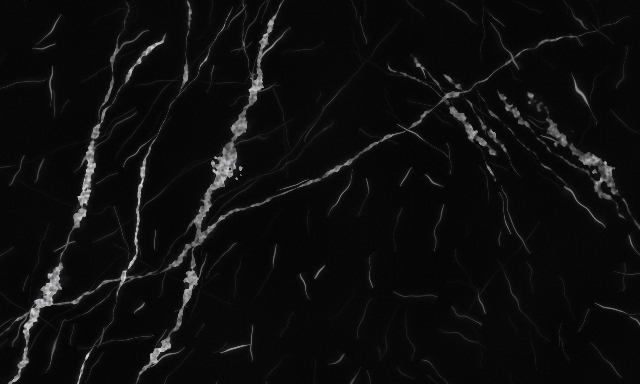
Write a WebGL 2 fragment shader that draws this texture.

```glsl
#version 300 es
precision highp float;

#define MEANDER 0.055
#define JITTER 0.007
#define STEEP_WIDTH 0.0155
#define DIAGONAL_WIDTH 0.0055
#define CLOUD_WIDTH 0.013
#define HAIR_WIDTH 0.0011
#define HALO_REACH 0.0055
#define HALO_LEVEL 0.17
#define BASE_LEVEL 0.027
#define VEIN_TINT vec3(0.80, 0.80, 0.81)

uniform vec2 u_resolution;
out vec4 fragColor;

vec2 hash2(vec2 p) {
    vec3 q = fract(p.xyx * vec3(0.1031, 0.1030, 0.0973));
    q += dot(q, q.yzx + 33.33);
    return fract((q.xx + q.yz) * q.zy);
}

vec2 gradientAt(vec2 cell) {
    float a = 6.2832 * hash2(cell + 71.0).x;
    return vec2(cos(a), sin(a));
}

float gradientNoise(vec2 p) {
    vec2 i = floor(p), f = p - i;
    vec2 u = f * f * f * (f * (f * 6.0 - 15.0) + 10.0);
    vec2 e = vec2(1.0, 0.0);
    float low = mix(dot(gradientAt(i), f), dot(gradientAt(i + e), f - e), u.x);
    float high = mix(dot(gradientAt(i + e.yx), f - e.yx), dot(gradientAt(i + 1.0), f - 1.0), u.x);
    return 1.4 * mix(low, high, u.y);
}

vec2 noisePair(vec2 p) {
    return vec2(gradientNoise(p), gradientNoise(p + 47.3));
}

// Tapered vein from a to b that swells and pinches; rough frays its edge.
float vein(vec2 p, vec2 a, vec2 b, float width, float rough) {
    float pixel = 1.0 / u_resolution.y;
    vec2 ab = b - a;
    float t = clamp(dot(p - a, ab) / dot(ab, ab), 0.0, 1.0);
    float d = length(p - a - ab * t);
    float taper = sqrt(4.0 * t * (1.0 - t));
    float swell = smoothstep(-0.4, 0.5, gradientNoise(vec2(t * length(ab) * 9.0, a.x * 37.0 + a.y * 11.0)));
    float halfWidth = width * taper * (0.2 + swell);
    float core = clamp(0.5 + (halfWidth * (1.0 + rough) - d) / pixel, 0.0, 1.0);
    float halo = HALO_LEVEL * exp(-max(d - halfWidth, 0.0) / HALO_REACH);
    return max(core, halo) * smoothstep(0.0, 0.4, taper) * (0.55 + 0.45 * swell);
}

// Short scattered cracks, one per cell, leaning right on the left and left on the right.
float cracks(vec2 p, float size, float seed) {
    float light = 0.0;
    vec2 home = floor(p / size);
    for (int y = -1; y <= 1; y++)
    for (int x = -1; x <= 1; x++) {
        vec2 id = home + vec2(x, y);
        vec2 place = hash2(id + seed), shape = hash2(id + seed + 19.0), look = hash2(id + seed + 43.0);
        vec2 centre = (id + place) * size;
        float density = 0.62 + 0.6 * gradientNoise(centre * 2.7 + seed);
        if (look.x > density) continue;
        float angle = mix(1.0, 2.1, smoothstep(0.7, 1.15, centre.x)) + 1.5 * (shape.x - 0.5);
        vec2 reach = size * (0.2 + 0.5 * shape.y) * vec2(cos(angle), sin(angle));
        float tone = 0.14 + 0.6 * look.y * look.y;
        light = max(light, tone * vein(p, centre - reach, centre + reach, HAIR_WIDTH * (0.6 + 1.5 * look.y), 0.0));
    }
    return light;
}

void main() {
    vec2 p = gl_FragCoord.xy / u_resolution.y;

    // Bend the plane so that straight strands wander.
    vec2 q = p + MEANDER * noisePair(p * 2.6) + 0.35 * MEANDER * noisePair(p * 8.0 + 5.0);
    q += JITTER * noisePair(p * 27.0);
    float fray = gradientNoise(p * 42.0) + 0.6 * gradientNoise(p * 95.0);
    float mottle = gradientNoise(p * 75.0 + 9.0) + 0.6 * gradientNoise(p * 150.0);
    float chalk = clamp(0.78 + 0.4 * mottle, 0.2, 1.0);
    float light = 0.0;

    // Steep bright veins, the middle one thin.
    for (float i = 0.0; i < 3.0; i++) {
        vec2 foot = vec2(-0.03 + 0.18 * i, -0.1);
        vec2 head = foot + vec2(0.42, 1.02 + 0.06 * i);
        float width = STEEP_WIDTH * (0.22 + abs(i - 1.0) * (0.3 + 0.24 * i));
        light = max(light, chalk * vein(q, foot, head, width, fray));
        vec2 fork = mix(foot, head, 0.75);
        light = max(light, 0.7 * chalk * vein(q, fork, fork + vec2(0.02 - 0.04 * i, 0.34), 0.3 * STEEP_WIDTH, fray));
    }

    // Long diagonal with a fainter companion.
    for (float i = 0.0; i < 2.0; i++) {
        vec2 start = vec2(-0.08 + 0.2 * i, 0.08 + 0.04 * i);
        vec2 finish = vec2(1.62 - 0.75 * i, 0.98 - 0.25 * i);
        light = max(light, (0.75 - 0.3 * i) * chalk * vein(q, start, finish, DIAGONAL_WIDTH * (1.0 - 0.6 * i), fray));
    }

    // Cloudy grey strands falling to the right.
    float cloud = chalk * (0.3 + 0.5 * smoothstep(-0.5, 0.5, fray));
    for (float i = 0.0; i < 6.0; i++) {
        vec2 pick = hash2(vec2(i, 7.0));
        vec2 top = vec2(1.02 + 0.075 * i, 0.9 - 0.035 * i + 0.08 * (pick.x - 0.5));
        vec2 fall = vec2(0.16 + 0.16 * pick.y, -0.24 - 0.16 * pick.x);
        light = max(light, cloud * vein(q, top, top + fall, CLOUD_WIDTH * (0.4 + 0.6 * pick.y), 1.2 * fray));
    }

    // Faint long hairlines.
    vec2 slack = mix(p, q, 0.6);
    for (float i = 0.0; i < 11.0; i++) {
        vec2 centre = hash2(vec2(i, 23.0)) * vec2(1.66, 1.0), pick = hash2(vec2(i, 61.0));
        float angle = mix(-0.75, 0.95, pick.x);
        vec2 reach = (0.15 + 0.25 * pick.y) * vec2(cos(angle), sin(angle));
        light = max(light, (0.12 + 0.2 * pick.y) * vein(slack, centre - reach, centre + reach, HAIR_WIDTH, 0.0));
    }

    light = max(light, cracks(q, 0.17, 3.0));
    light = max(light, 0.9 * cracks(q, 0.095, 31.0));

    // Near-black ground with dim patches and grain.
    float ground = BASE_LEVEL + 0.008 * gradientNoise(p * 4.0) + 0.008 * gradientNoise(p * 130.0);
    fragColor = vec4(ground + light * VEIN_TINT, 1.0);
}
```
